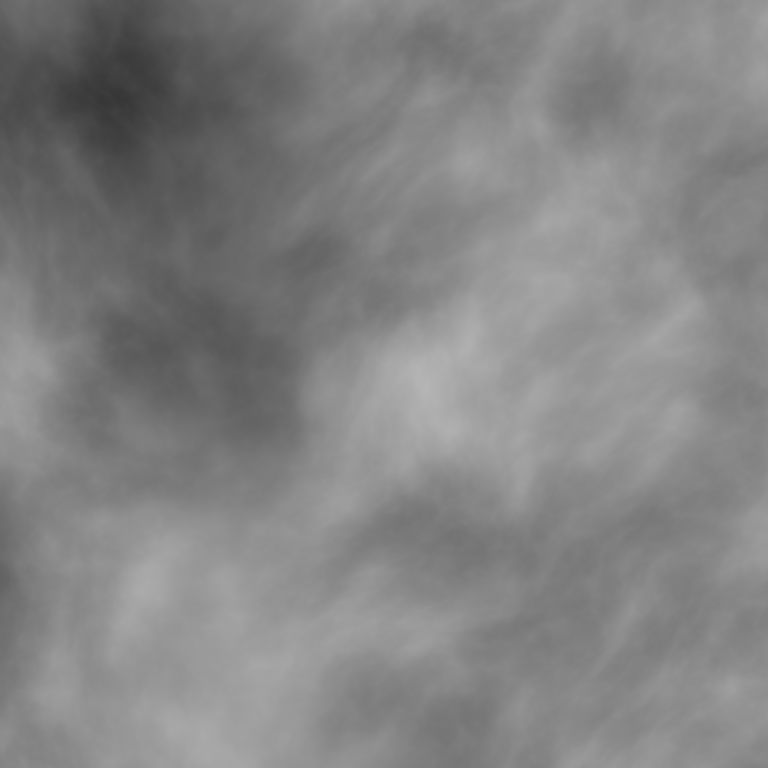
This texture is drawn by a three.js fragment shader. Its source:

```glsl
// Soft grey storm clouds: broad light and dark masses with wispy, creased streaks.
varying vec2 vUv;

const float BASE_GREY = 0.55;
const float BRIGHTEST_GREY = 0.74;
const float WISP_CONTRAST = 0.185;

float hashAngle(vec2 cell) {
  return 6.2832 * fract(sin(dot(cell, vec2(127.1, 311.7))) * 43758.55);
}

float cornerSlope(vec2 cell, vec2 corner, vec2 local) {
  float angle = hashAngle(cell + corner);
  return dot(vec2(cos(angle), sin(angle)), local - corner);
}

// Gradient noise with a quintic fade, centred on zero.
float gradientNoise(vec2 p) {
  vec2 cell = floor(p);
  vec2 f = fract(p);
  vec2 fade = f * f * f * (f * (f * 6.0 - 15.0) + 10.0);
  vec2 e = vec2(1.0, 0.0);
  float low = mix(cornerSlope(cell, e.yy, f), cornerSlope(cell, e.xy, f), fade.x);
  float high = mix(cornerSlope(cell, e.yx, f), cornerSlope(cell, e.xx, f), fade.x);
  return mix(low, high, fade.y);
}

vec2 rotate(vec2 p, float angle) {
  float c = cos(angle);
  float s = sin(angle);
  return vec2(c * p.x + s * p.y, c * p.y - s * p.x);
}

// Layered octaves; the rounded absolute value adds soft dark creases.
float cloudLayers(vec2 p) {
  float sum = 0.0;
  float weight = 1.0;
  for (int i = 0; i < 6; i++) {
    float n = gradientNoise(p);
    float crease = sqrt(n * n + 0.003) - 0.22;
    sum += weight * (n + 0.5 * crease);
    p = rotate(p, 0.35) * 2.03 + vec2(17.3, 9.1);
    weight *= 0.5;
  }
  return sum;
}

// Layered sines bend the plane so that the wisps curl.
vec2 sineWarp(vec2 p, float amount) {
  float frequency = 5.0;
  for (int i = 0; i < 4; i++) {
    p += amount * sin(frequency * rotate(p.yx, 0.6) + vec2(1.3, 4.1));
    frequency *= 1.8;
    amount *= 0.5;
  }
  return p;
}

// Clouds drawn out along one direction.
float streaks(vec2 p, float angle, vec2 scale) {
  return cloudLayers(rotate(p, angle) * scale + vec2(5.7, 2.4));
}

float mass(vec2 p, vec2 centre, float radius) {
  vec2 d = (p - centre) / radius;
  return exp(-dot(d, d));
}

// Broad distribution of light over the sky.
float broadTone(vec2 p) {
  float tone = BASE_GREY;
  tone -= 0.20 * mass(p, vec2(0.09, 0.93), 0.21);
  tone -= 0.13 * mass(p, vec2(0.28, 0.77), 0.20);
  tone -= 0.11 * mass(p, vec2(0.27, 0.51), 0.17);
  tone -= 0.11 * mass(p, vec2(0.00, 0.25), 0.12);
  tone -= 0.06 * mass(p, vec2(0.62, 0.20), 0.16);
  tone -= 0.05 * mass(p, vec2(0.86, 0.83), 0.15);
  tone += 0.08 * mass(p, vec2(0.74, 0.57), 0.22);
  tone += 0.11 * mass(p, vec2(0.27, 0.10), 0.18);
  tone += 0.06 * mass(p, vec2(0.96, 0.10), 0.14);
  return tone;
}

float softCeiling(float value, float ceiling, float width) {
  return ceiling - width * log(1.0 + exp((ceiling - value) / width));
}

void main() {
  vec2 bent = sineWarp(vUv, 0.018);

  // Drift the masses so that their outlines break up.
  vec2 drift = vec2(gradientNoise(bent * 4.0), gradientNoise(bent * 4.0 + 31.0));
  float tone = broadTone(vUv + 0.08 * drift);

  // Steep wisps on the left give way to rising diagonals on the right.
  float steep = streaks(bent + 0.04 * drift, 2.0, vec2(3.8, 5.2));
  float rising = streaks(bent + 0.04 * drift, 0.75, vec2(3.6, 5.4));
  float wisps = mix(steep, rising, smoothstep(0.1, 0.5, vUv.x));

  float grey = softCeiling(tone + WISP_CONTRAST * wisps, BRIGHTEST_GREY, 0.04);
  gl_FragColor = vec4(vec3(max(grey, 0.2)), 1.0);
}
```
